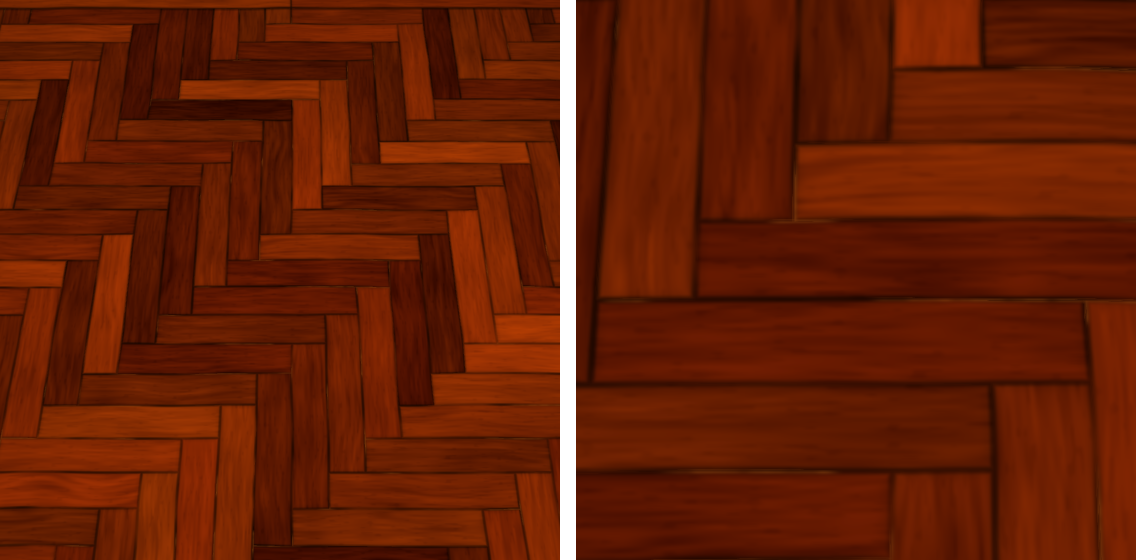
Left: the whole. Right: its middle third, enlarged.
This texture is drawn by a three.js fragment shader. Its source:

```glsl
// Reddish herringbone parquet seen in mild perspective, with a straight border at the far wall.
// The canvas is projected onto a floor measured in plank widths; a diagonal modulo splits it
// into lying and standing planks, each with a hashed tone, noise grain and worn seams.
#define PLANK_LENGTH 5.0
#define HORIZON 1.8984
#define VANISH_X 0.5208
#define PLANK_WIDTH 0.0243
#define DEPTH 119.72
#define BORDER_ROW -2.9
#define SEAM_WIDTH 0.035
#define TONE_SPREAD 0.85
#define GRAIN 0.55
#define DARK_WOOD vec3(0.305, 0.073, 0.003)
#define LIGHT_WOOD vec3(0.625, 0.203, 0.012)
#define FILLER vec3(0.54, 0.27, 0.06)

varying vec2 vUv;

float hash(vec2 p) {
  return fract(sin(dot(p, vec2(127.1, 311.7))) * 43758.5453);
}

float noise(vec2 p) {
  vec2 i = floor(p), f = fract(p);
  f = f * f * (3.0 - 2.0 * f);
  return mix(mix(hash(i), hash(i + vec2(1.0, 0.0)), f.x),
             mix(hash(i + vec2(0.0, 1.0)), hash(i + vec2(1.0, 1.0)), f.x), f.y);
}

// Floor position: x across, y growing towards the viewer
vec2 project(vec2 uv) {
  float depth = 1.0 - uv.y + HORIZON;
  return vec2((uv.x - VANISH_X) / (PLANK_WIDTH * depth), 59.666 - DEPTH / depth);
}

// Signed grain strength; q is (along, across) within a plank
float woodGrain(vec2 q, vec2 id) {
  vec2 seed = 37.0 * vec2(hash(id + 3.1), hash(id + 8.7));
  float warp = noise(q * vec2(0.6, 1.6) + seed);
  float streak = noise(vec2(q.x * 0.55, q.y * 6.0 + warp * 2.5) + seed) - 0.5;
  float fibre = noise(vec2(q.x * 2.2, q.y * 17.0 + warp * 3.0) + seed) - 0.5;
  float figure = sin(q.y * 20.0 + warp * 14.0 + seed.x) * hash(id + 5.3);
  float pores = smoothstep(0.72, 0.95, noise(q * vec2(5.0, 24.0) + seed));
  float blotch = noise(q * vec2(0.9, 1.3) + seed.yx) - 0.5;
  return 0.45 * streak + 0.4 * fibre + 0.09 * figure - 0.18 * pores + 0.45 * blotch;
}

vec3 parquet(vec2 uv) {
  vec2 p = project(uv);
  p += 0.07 * (vec2(noise(p * 0.6), noise(p * 0.6 + 40.0)) - 0.5);

  // Herringbone: find the plank and the place within it
  vec2 cell = floor(p), f = p - cell;
  float k = mod(cell.x + cell.y - 7.0, 2.0 * PLANK_LENGTH);
  bool lying = k < PLANK_LENGTH - 0.5;
  vec2 id = lying ? cell - vec2(k, 0.0) : cell - vec2(0.0, k - PLANK_LENGTH);
  vec2 q = lying ? vec2(f.x + k, f.y) : vec2(f.y + k - PLANK_LENGTH, f.x);
  float len = PLANK_LENGTH;
  float bias = lying ? 0.52 : 0.36;

  // Long border planks along the wall
  if (p.y < BORDER_ROW) {
    len = 13.0;
    id = vec2(floor(p.x / len), 91.0);
    q = vec2(mod(p.x, len), p.y - BORDER_ROW + 1.0);
    bias = 0.6;
  }

  // Plank tone, with a few much darker planks
  float pick = hash(id + 0.5);
  float tone = bias + TONE_SPREAD * (pick - 0.5);
  tone -= 0.28 * step(0.86, hash(id + 19.3));
  tone = max(tone, -0.2) + GRAIN * woodGrain(q, id);
  vec3 wood = mix(DARK_WOOD, LIGHT_WOOD, clamp(tone, -0.4, 1.2));
  wood.g *= 0.9 + 0.2 * hash(id + 6.6);

  // Seams: uneven dark joints with pale filler in places
  float side = min(q.y, 1.0 - q.y);
  float tip = min(q.x, len - q.x);
  float edge = min(side, tip);
  float wear = noise(p * 1.7 + 11.0);
  float seam = 1.0 - smoothstep(0.3 * SEAM_WIDTH, 1.7 * SEAM_WIDTH, edge);
  wood *= 1.0 - seam * (0.15 + 0.45 * wear);
  wood *= 1.0 - 0.1 * (1.0 - smoothstep(0.0, 0.16, edge));
  float chip = smoothstep(0.66, 0.85, noise(p * vec2(1.1, 1.4) + 70.0));
  chip *= 0.5 + 0.5 * noise(p * 9.0);
  float joint = min(q.y, q.x);
  wood = mix(wood, FILLER, 0.7 * chip * (1.0 - smoothstep(0.01, 0.045, joint)));

  // Shadow line under the border
  wood *= 1.0 - 0.35 * (1.0 - smoothstep(0.03, 0.14, abs(p.y - BORDER_ROW)));
  return wood;
}

void main() {
  // Supersampling smooths plank edges and grain
  vec3 color = vec3(0.0);
  for (int j = 0; j < 3; j++) {
    for (int i = 0; i < 3; i++) {
      color += parquet(vUv + 0.0008 * (vec2(float(i), float(j)) - 1.0)) / 9.0;
    }
  }

  // Soft light: dimmer far away and towards the corners
  vec2 c = vUv - vec2(0.5, 0.42);
  float light = 1.06 - 0.14 * smoothstep(0.5, 0.95, vUv.y) - 0.16 * dot(c, c);
  gl_FragColor = vec4(color * light, 1.0);
}
```
